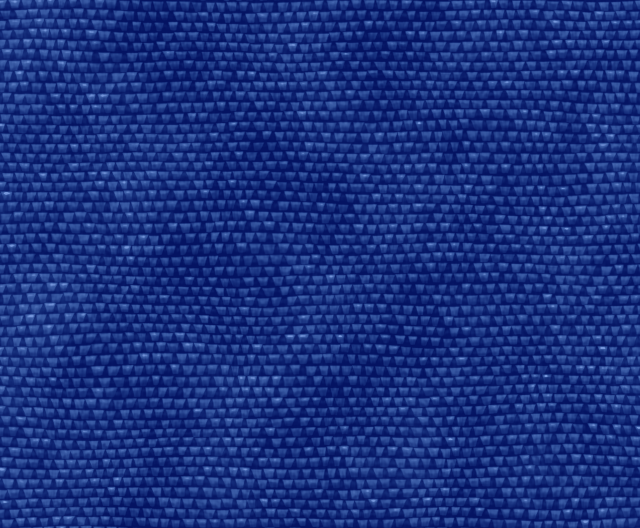
Give the GLSL for this texture, as a Shadertoy shader.

```glsl
const vec2 REPEATS = vec2(52.0, 52.0);   // floats across, rows down
const vec3 SHADOW = vec3(0.015, 0.075, 0.385);
const vec3 BODY   = vec3(0.085, 0.185, 0.490);
const vec3 LIGHT  = vec3(0.220, 0.350, 0.640);
const vec3 GLINT  = vec3(0.460, 0.590, 0.860);
const vec2 FLOAT_HALF = vec2(0.34, 0.44); // half size of a float, in cells
const float TAPER = 0.20;                 // narrowing towards the lower end
const float SOFTNESS = 0.11;              // edge blur, in cells
const float WANDER = 0.45;                // drift of the threads, in cells
const float JITTER = 0.16;                // misplacement of each float
const float FIBRE = 0.20;                 // strength of fibre streaks
const float CLOUD = 0.11;                 // strength of broad mottling
const float SPECK_RATE = 0.004;           // share of floats with a bright fleck

vec2 hash2(vec2 p) {
    vec3 q = fract(p.xyx * vec3(0.1031, 0.1030, 0.0973));
    q += dot(q, q.yzx + 33.33);
    return fract((q.xx + q.yz) * q.zy);
}

float gradientNoise(vec2 p) {
    vec2 i = floor(p), f = fract(p);
    vec2 u = f * f * f * (f * (f * 6.0 - 15.0) + 10.0);
    vec4 corner;
    for (int k = 0; k < 4; k++) {
        vec2 o = vec2(k & 1, k >> 1);
        float angle = 6.2832 * hash2(i + o + 71.0).x;
        corner[k] = dot(vec2(cos(angle), sin(angle)), f - o);
    }
    return 1.4 * mix(mix(corner.x, corner.y, u.x), mix(corner.z, corner.w, u.x), u.y);
}

// Tone of one warp float; q is the offset from its centre in cells
float floatTone(vec2 q, vec2 id, float blur) {
    vec2 rnd = hash2(id + 13.0);
    vec2 wear = hash2(id + 157.0);
    q -= JITTER * (rnd - 0.5);
    q.x += 0.25 * (wear.x - 0.5) * q.y;
    float halfWidth = FLOAT_HALF.x * (0.85 + 0.3 * wear.y) + TAPER * q.y;
    float side = smoothstep(blur, -blur, abs(q.x) - halfWidth);
    float ends = smoothstep(blur, -blur, abs(q.y) - FLOAT_HALF.y);
    float rise = smoothstep(-0.5, 0.35, q.y);
    float tone = side * ends * (0.27 + 0.30 * rise + 0.16 * (rnd.x - 0.5));

    // Short glint where the thread bends over the weft
    vec2 g = (q - vec2(0.08 * (rnd.x - 0.5), 0.24)) / vec2(0.27, 0.13);
    tone += 0.38 * rnd.y * rnd.y * exp(-dot(g, g));
    return tone + 0.6 * step(1.0 - SPECK_RATE, wear.x) * exp(-2.0 * dot(g, g));
}

vec3 threadColour(float tone) {
    vec3 c = mix(SHADOW, BODY, smoothstep(0.0, 0.38, tone));
    c = mix(c, LIGHT, smoothstep(0.30, 0.72, tone));
    return mix(c, GLINT, smoothstep(0.68, 1.15, tone));
}

void mainImage(out vec4 fragColor, in vec2 fragCoord) {
    vec2 uv = fragCoord / iResolution.xy;
    vec2 pixel = REPEATS / iResolution.xy;
    float blur = max(SOFTNESS, 0.75 * max(pixel.x, pixel.y));

    // Slow drift of warp and weft
    vec2 p = uv * REPEATS;
    p += WANDER * vec2(gradientNoise(uv * vec2(9.0, 5.0)),
                       gradientNoise(uv * vec2(4.0, 7.0) + 40.0));

    // Plain weave: alternate rows shift by half a repeat
    float tone = 0.0;
    float row = floor(p.y);
    for (int j = -1; j <= 1; j++) {
        float r = row + float(j);
        float x = p.x + 0.5 * mod(r, 2.0);
        for (int i = -1; i <= 1; i++) {
            vec2 id = vec2(floor(x) + float(i), r);
            vec2 q = vec2(x, p.y) - id - 0.5;
            tone = max(tone, floatTone(q, id, blur));
        }
    }

    // Weft showing faintly in the gaps
    tone = max(tone, 0.11 + 0.07 * cos(6.2832 * (p.y - 0.55)));

    // Fibre streaks, fuzz and broad mottling
    float fibre = gradientNoise(p * vec2(4.5, 1.6));
    float fuzz = gradientNoise(p * vec2(2.3, 2.9) + 90.0);
    tone += FIBRE * (0.55 * fibre + 0.6 * fuzz) * (0.5 + tone);
    tone += CLOUD * gradientNoise(uv * vec2(7.0, 5.0) + 17.0);
    tone += 0.5 * CLOUD * gradientNoise(uv * vec2(22.0, 16.0) + 5.0);

    // Paler towards the left and right edges
    tone += 0.10 * smoothstep(0.30, 0.0, uv.x) + 0.04 * smoothstep(0.7, 1.0, uv.x);
    fragColor = vec4(threadColour(tone), 1.0);
}
```
